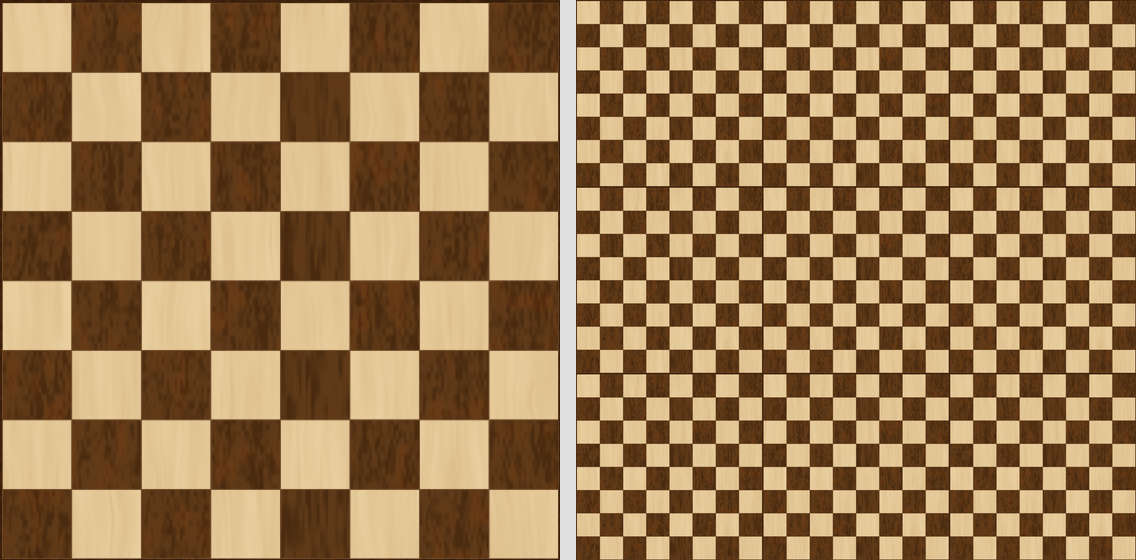
Left, the tile; right, the same tile 3 across and 3 down.
This pattern is drawn by a WebGL 1 fragment shader. Its source:

```glsl
precision highp float;

uniform vec2 u_resolution;

const float SQUARES = 8.0;
const vec2 BOARD_MIN = vec2(0.0040, 0.0020);
const vec2 BOARD_MAX = vec2(0.9974, 0.9950);

float hash(vec2 p, float seed) {
  vec3 q = fract(vec3(p, seed + 0.37) * vec3(0.1031, 0.1137, 0.0973));
  q += dot(q, q.yzx + 33.33);
  return fract((q.x + q.y) * q.z);
}

// Value noise over the canvas; whole-number frequencies make it wrap
float wrapNoise(vec2 uv, vec2 freq, float seed) {
  vec2 p = uv * freq;
  vec2 i = floor(p);
  vec2 f = fract(p);
  f = f * f * (3.0 - 2.0 * f);
  vec2 a = mod(i, freq);
  vec2 b = mod(i + 1.0, freq);
  float low = mix(hash(a, seed), hash(vec2(b.x, a.y), seed), f.x);
  float high = mix(hash(vec2(a.x, b.y), seed), hash(b, seed), f.x);
  return mix(low, high, f.y);
}

// Pale wood: faint, gently bending vertical streaks
vec3 mapleWood(vec2 uv, float seed) {
  float bend = wrapNoise(uv, vec2(18.0, 14.0), seed + 3.0) - 0.5;
  vec2 grainUv = uv + vec2(0.018 * bend, 0.0);
  float broad = wrapNoise(grainUv, vec2(40.0, 6.0), seed) - 0.5;
  float fine = wrapNoise(grainUv, vec2(150.0, 9.0), seed + 7.0) - 0.5;
  float vein = smoothstep(0.72, 0.95, wrapNoise(grainUv, vec2(110.0, 7.0), seed + 11.0));
  float tone = 0.034 * broad + 0.026 * fine - 0.022 * vein;
  tone += 0.016 * (hash(vec2(2.0, 5.0), seed) - 0.5);
  return vec3(0.892, 0.782, 0.592) + tone * vec3(0.8, 1.0, 1.25);
}

// Dark wood: short pores, reddish patches and darker bands along each column
vec3 walnutWood(vec2 uv, float seed, float column) {
  float straight = step(abs(column - 4.0), 0.5);
  vec2 poreFreq = mix(vec2(210.0, 76.0), vec2(190.0, 26.0), straight);
  float pores = wrapNoise(uv, poreFreq, seed);
  float fibre = wrapNoise(uv, vec2(120.0, 18.0), seed + 5.0);
  float patches = wrapNoise(uv, vec2(46.0, 26.0), seed + 9.0);
  float bands = wrapNoise(uv, vec2(52.0, 1.0), column + 40.0);
  float tone = 0.40 * pores + 0.25 * fibre + 0.15 * patches + 0.20 * bands;
  vec3 wood = mix(vec3(0.285, 0.165, 0.060), vec3(0.375, 0.228, 0.095),
                  smoothstep(0.22, 0.64, tone));
  float red = smoothstep(0.50, 0.95, patches) * (1.0 - straight);
  return wood + red * vec3(0.030, 0.002, -0.010);
}

// Distance to the nearest side of a box, positive inside
float insideBox(vec2 p, vec2 low, vec2 high) {
  vec2 d = min(p - low, high - p);
  return min(d.x, d.y);
}

void main() {
  vec2 uv = gl_FragCoord.xy / u_resolution;
  float pixel = 1.0 / min(u_resolution.x, u_resolution.y);

  // Square index and its own grain seed
  vec2 squareSize = (BOARD_MAX - BOARD_MIN) / SQUARES;
  vec2 square = floor((uv - BOARD_MIN) / squareSize);
  vec2 corner = BOARD_MIN + square * squareSize;
  float seed = 60.0 + 13.0 * square.x + 127.0 * square.y;
  float pale = mod(square.x + square.y, 2.0);

  vec3 color = mix(walnutWood(uv, seed, square.x), mapleWood(uv, seed), pale);

  // Soft brown joint between neighbouring squares
  float joint = insideBox(uv, corner, corner + squareSize);
  float softness = max(0.0018, pixel);
  color = mix(vec3(0.46, 0.32, 0.19), color, smoothstep(0.0, softness, joint));

  // Dark frame shared by opposite canvas edges
  float frameGrain = wrapNoise(uv, vec2(128.0, 128.0), 1.0);
  vec3 frame = mix(vec3(0.20, 0.105, 0.035), vec3(0.28, 0.155, 0.055), frameGrain);
  float board = insideBox(uv, BOARD_MIN, BOARD_MAX);
  color = mix(frame, color, smoothstep(-0.5 * pixel, 0.5 * pixel, board));

  gl_FragColor = vec4(color, 1.0);
}
```
